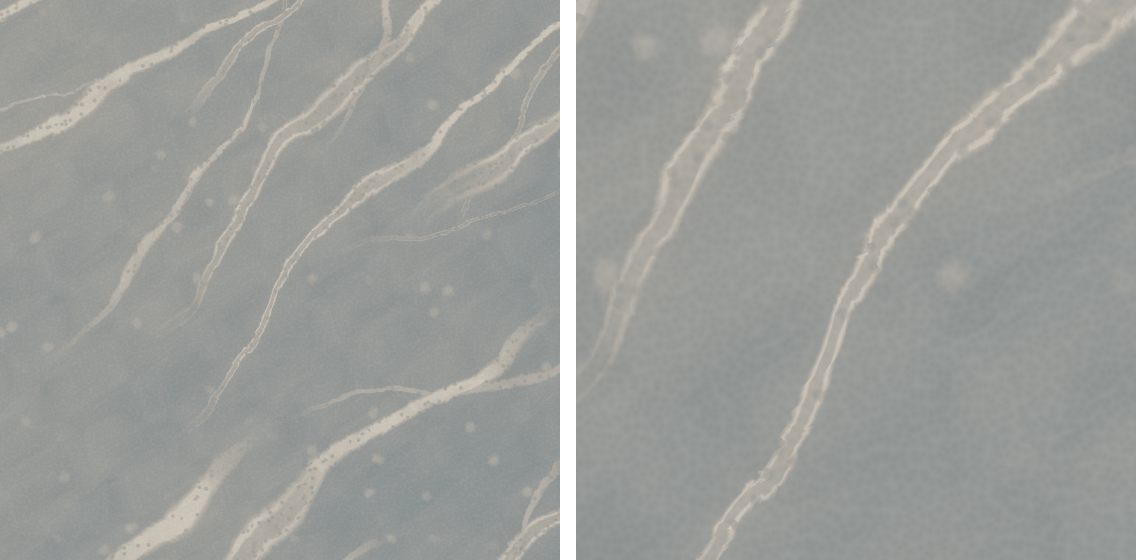
Left, the full canvas; right, a detail of the centre.
Reproduce this texture procedurally as a WebGL 1 fragment shader.

```glsl
precision highp float;
// Blue-grey marble crossed by rough, branching cream veins on a rising diagonal.

uniform vec2 u_resolution;

#define VEIN_ANGLE 0.70
#define VEIN_SPACING 0.165
#define VEIN_WIDTH 0.024
#define BRANCH_WIDTH 0.010
#define ROUGHNESS 0.006
#define GRAIN 0.030
#define FLECK_SCALE 24.0
#define SLATE vec3(0.555, 0.582, 0.582)
#define ASH vec3(0.622, 0.620, 0.600)
#define SAND vec3(0.695, 0.675, 0.640)
#define CREAM vec3(0.785, 0.762, 0.718)

vec2 hash2(vec2 p) {
  return fract(sin(vec2(dot(p, vec2(127.1, 311.7)), dot(p, vec2(269.5, 183.3)))) * 43758.55);
}

vec2 rotate(vec2 p, float angle) {
  float c = cos(angle), s = sin(angle);
  return vec2(c * p.x + s * p.y, c * p.y - s * p.x);
}

// Cellular noise: x is the distance to the nearest point, y its random value.
vec2 cellular(vec2 p) {
  vec2 cell = floor(p), local = fract(p);
  vec2 nearest = vec2(8.0, 0.0);
  for (int y = -1; y <= 1; y++) {
    for (int x = -1; x <= 1; x++) {
      vec2 offset = vec2(float(x), float(y));
      vec2 rnd = hash2(cell + offset);
      float d = length(offset + rnd - local);
      if (d < nearest.x) nearest = vec2(d, fract(rnd.x * 7.3 + rnd.y * 3.1));
    }
  }
  return nearest;
}

// Layered sines, each layer turned and bent by the one before; about -1 to 1.
float clouds(vec2 p) {
  float sum = 0.0, amp = 0.5;
  for (int i = 0; i < 5; i++) {
    p = rotate(p, 1.1) + 0.7 * sin(p.yx * 1.3 + float(i));
    sum += amp * sin(p.x) * cos(p.y * 1.1);
    p *= 1.9;
    amp *= 0.62;
  }
  return sum;
}

// One family of wandering veins: x is the brightness, y the soft halo.
vec2 veinFamily(vec2 p, float angle, float spacing, float width, float reach, float seed) {
  vec2 q = rotate(p - 0.5, angle);
  vec2 result = vec2(0.0);
  for (int i = -4; i <= 4; i++) {
    vec2 r = hash2(vec2(float(i) + 9.0, seed));
    vec2 s = hash2(vec2(seed + 4.0, float(i) + 17.0));
    float u = q.x;
    float centre = spacing * (float(i) + 0.5 * (r.x - 0.5)) + 0.32 * (r.y - 0.5) * u
      + 0.034 * sin(u * 5.5 + 6.3 * s.x) + 0.013 * sin(u * 13.0 + 6.3 * r.x)
      + 0.005 * sin(u * 31.0 + 6.3 * s.y);
    float swell = 0.5 + 0.5 * sin(u * 8.0 + 6.3 * r.y);
    float w = width * mix(0.45, 1.0, s.y) * (0.55 + 0.4 * swell + 0.5 * pow(swell, 8.0));
    float d = abs(q.y - centre);

    // Some stretches are solid, others part into two bright strands.
    float body = 1.0 - smoothstep(0.45 * w, 1.25 * w, d);
    float strand = (d - 0.68 * w) / (0.34 * w);
    float parted = max(0.5 * body, 0.95 * exp(-strand * strand));
    float split = smoothstep(-0.2, 0.5, sin(u * 4.0 + 6.3 * s.x + 1.0));
    float presence = smoothstep(-0.5, 0.5, sin(u * 3.6 + 6.3 * r.x) + reach);
    result = max(result, presence * vec2(mix(body, parted, split), exp(-d / (2.2 * w))));
  }
  return result;
}

void main() {
  vec2 p = gl_FragCoord.xy / u_resolution;
  vec2 along = rotate(p, VEIN_ANGLE);

  // Stone ground: slate at lower right, ash at upper left, streaked with the veins.
  float mottle = clouds(along * vec2(7.0, 13.0));
  float fine = clouds(along * vec2(30.0, 48.0) + 5.0);
  float ash = 0.44 + 0.32 * (p.y - p.x) + 0.34 * mottle + 0.20 * fine;

  // Ragged outlines for the veins.
  vec2 ragged = p + ROUGHNESS * vec2(fine, clouds(p * 42.0 + 3.0));
  vec2 mainVeins = veinFamily(ragged, VEIN_ANGLE, VEIN_SPACING, VEIN_WIDTH, 0.45, 3.0);
  vec2 steep = veinFamily(ragged, 1.08, 0.29, BRANCH_WIDTH, -0.25, 11.0);
  vec2 shallow = veinFamily(ragged, 0.24, 0.23, BRANCH_WIDTH, -0.45, 23.0);
  float light = max(mainVeins.x, max(0.75 * steep.x, 0.6 * shallow.x));
  float halo = max(mainVeins.y, 0.6 * max(steep.y, shallow.y));

  // Patchy veins with small dark pits.
  vec2 pit = cellular(p * 105.0);
  light *= 0.88 + 0.16 * mottle + 0.14 * fine;
  light *= 1.0 - 0.45 * step(0.72, pit.y) * (1.0 - smoothstep(0.15, 0.55, pit.x));

  // Sparse pale flecks in the ground.
  vec2 fleck = cellular(ragged * FLECK_SCALE);
  float flecks = smoothstep(0.80, 1.0, fleck.y) * (1.0 - smoothstep(0.08, 0.42, fleck.x));
  light = max(light, 0.42 * flecks);

  vec3 color = mix(SLATE, ASH, clamp(ash + 0.45 * halo, 0.0, 1.0));
  color = mix(color, SAND, smoothstep(0.05, 0.60, light));
  color = mix(color, CREAM, smoothstep(0.50, 0.95, light));

  // Soft fine grain over everything.
  float grain = cellular(p * 190.0).x - 0.45;
  color += GRAIN * (grain + 0.35 * fine);
  gl_FragColor = vec4(color, 1.0);
}
```
